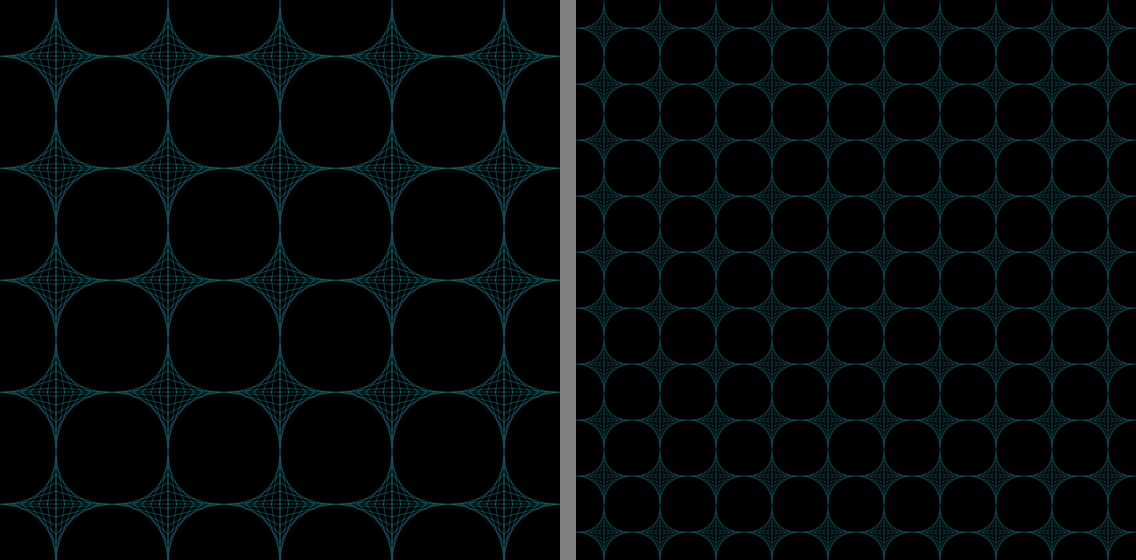
Left: one tile. Right: repeated 2 by 2.
This pattern is drawn by a WebGL 2 fragment shader. Its source:

```glsl
#version 300 es
precision highp float;
// Draws a seamless grid of four-pointed string-art stars in thin teal thread on black.

#define REPEATS 5.0        // stars across and down
#define STEPS 13.0         // thread spacings per star cell
#define UPPER_THREADS 6    // slanted threads in each upper quadrant
#define LOWER_THREADS 7    // slanted threads in each lower quadrant
#define THREAD_WIDTH 0.043 // in thread spacings
#define THREAD_COLOR vec3(0.155, 0.62, 0.70)
#define BACKGROUND vec3(0.0)

uniform vec2 u_resolution;
out vec4 fragColor;

float segmentDistance(vec2 p, vec2 a, vec2 b) {
    vec2 ap = p - a;
    vec2 ab = b - a;
    return length(ap - ab * clamp(dot(ap, ab) / dot(ab, ab), 0.0, 1.0));
}

// Antialiased coverage that keeps its total weight for threads thinner than a pixel.
float threadCoverage(float dist, float pixel) {
    float core = 0.5 * max(THREAD_WIDTH - pixel, 0.0);
    float profile = clamp(1.0 + (core - dist) / pixel, 0.0, 1.0);
    return profile * min(THREAD_WIDTH / pixel, 1.0);
}

void main() {
    // Cell coordinates in thread spacings, centred on the star and mirrored left to right.
    vec2 uv = gl_FragCoord.xy / u_resolution;
    vec2 p = (fract(uv * REPEATS) - 0.5) * STEPS;
    p.x = abs(p.x);
    float pixel = REPEATS * STEPS / min(u_resolution.x, u_resolution.y);

    // Axes: both mirrored halves lay a thread on the vertical one.
    float verticalGap = 1.0 - threadCoverage(p.x, pixel);
    float unlit = verticalGap * verticalGap;
    unlit *= 1.0 - threadCoverage(abs(p.y), pixel);

    // Upper threads run from the vertical axis down to the horizontal one.
    float reach = 0.5 * STEPS;
    for (int i = 1; i <= UPPER_THREADS; i++) {
        float k = float(i);
        float dist = segmentDistance(p, vec2(0.0, reach - k), vec2(k, 0.0));
        unlit *= 1.0 - threadCoverage(dist, pixel);
    }

    // Lower threads reach one spacing further, so neighbouring stars touch.
    for (int i = 1; i <= LOWER_THREADS; i++) {
        float k = float(i);
        float dist = segmentDistance(p, vec2(0.0, k - reach - 1.0), vec2(k, 0.0));
        unlit *= 1.0 - threadCoverage(dist, pixel);
    }

    fragColor = vec4(mix(THREAD_COLOR, BACKGROUND, unlit), 1.0);
}
```
